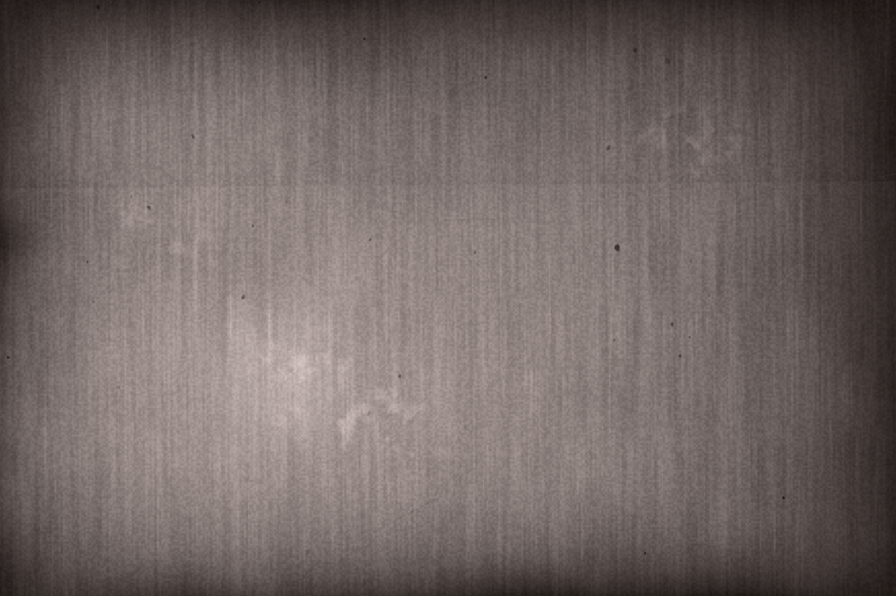
Give the GLSL for this texture, as a Shadertoy shader.

```glsl
// Worn brushed metal plate: vertical grain, dark edges, soft glows, specks and scratches.
#define BASE_TONE 0.14
#define PLATE_TONE 0.42
#define GLOW 0.10
#define BRUSH 0.13
#define GRAIN 0.085
#define MOTTLE 0.07
#define SEAM_HEIGHT 0.684
#define SEAM_DEPTH 0.025
#define SPECKS 34
#define SCRATCHES 14

float hash(vec2 p) {
    vec3 q = fract(vec3(p.xyx) * 0.1031);
    q += dot(q, q.yzx + 33.33);
    return fract((q.x + q.y) * q.z);
}

float noise(vec2 p) {
    vec2 i = floor(p), f = fract(p);
    f = f * f * (3.0 - 2.0 * f);
    return mix(mix(hash(i), hash(i + vec2(1, 0)), f.x),
               mix(hash(i + vec2(0, 1)), hash(i + vec2(1, 1)), f.x), f.y);
}

float fbm(vec2 p) {
    float sum = 0.0, amp = 0.5;
    for (int i = 0; i < 5; i++) {
        sum += amp * noise(p);
        p = p * 2.03 + 17.7;
        amp *= 0.5;
    }
    return sum;
}

float blob(vec2 p, vec2 centre, vec2 radius) {
    vec2 d = (p - centre) / radius;
    return exp(-dot(d, d));
}

float segment(vec2 p, vec2 a, vec2 b) {
    vec2 pa = p - a, ba = b - a;
    return length(pa - ba * clamp(dot(pa, ba) / dot(ba, ba), 0.0, 1.0));
}

// Large scale light: edge falloff, glows and the seam
float lighting(vec2 uv) {
    vec2 w = uv + 0.05 * (vec2(fbm(uv * 5.0), fbm(uv * 5.0 + 40.0)) - 0.5);
    vec2 low = 1.0 - exp(-max(w + 0.012, 0.0) / vec2(0.07, 0.085));
    vec2 high = 1.0 - exp(-max(1.012 - w, 0.0) / vec2(0.14, 0.15));
    float tone = BASE_TONE + PLATE_TONE * low.x * low.y * high.x * high.y;
    tone += GLOW * blob(w, vec2(0.25, 0.33), vec2(0.34, 0.30));
    tone += 0.7 * GLOW * blob(w, vec2(0.33, 0.37), vec2(0.07, 0.10));
    tone += 0.7 * GLOW * blob(w, vec2(0.16, 0.79), vec2(0.18, 0.14));
    tone -= 0.8 * GLOW * blob(w, vec2(0.0, 0.60), vec2(0.05, 0.08));
    float above = uv.y - SEAM_HEIGHT - 0.012 * uv.x;
    return tone - SEAM_DEPTH * smoothstep(-0.002, 0.002, above) * exp(-max(above, 0.0) / 0.06);
}

// Vertical brushing at several widths, with sparse bright hairlines
float brushing(vec2 p) {
    p.x += 0.003 * p.y;
    float s = 0.45 * noise(p * vec2(260.0, 9.0)) + 0.35 * noise(p * vec2(130.0, 5.0) + 31.0)
            + 0.20 * noise(p * vec2(48.0, 2.5) + 73.0) - 0.5;
    float hair = smoothstep(0.80, 0.97, noise(p * vec2(170.0, 11.0) + 211.0));
    return BRUSH * s + 0.035 * hair;
}

// Scuffed patches made of broken light flecks
float scuffs(vec2 p, vec2 uv) {
    float area = blob(uv, vec2(0.77, 0.76), vec2(0.07, 0.06))
               + blob(uv, vec2(0.42, 0.28), vec2(0.07, 0.08))
               + 0.7 * blob(uv, vec2(0.17, 0.60), vec2(0.06, 0.06))
               + 0.8 * blob(uv, vec2(0.33, 0.37), vec2(0.06, 0.08));
    return 0.11 * area * smoothstep(0.50, 0.75, fbm(p * 38.0));
}

float specks(vec2 p, float aspect, float px) {
    float mark = 0.0;
    for (int i = 0; i < SPECKS; i++) {
        float k = float(i) + 1.0;
        vec2 c = vec2(hash(vec2(k, 3.1)) * aspect, hash(vec2(k, 8.7)));
        float size = mix(0.0012, 0.0042, pow(hash(vec2(k, 5.3)), 3.0));
        vec2 d = (p - c) * vec2(1.0, 0.75);
        d.x += 0.5 * d.y * (hash(vec2(k, 9.9)) - 0.5);
        float dist = length(d) + 0.002 * (noise(p * 300.0) - 0.5);
        float strength = mix(0.05, 0.26, hash(vec2(k, 6.4)));
        mark -= strength * (1.0 - smoothstep(size - px, size + px, dist));
    }
    return mark;
}

float scratches(vec2 p, float aspect, float px) {
    float mark = 0.0;
    for (int i = 0; i < SCRATCHES; i++) {
        float k = float(i) + 50.0;
        vec2 a = vec2(hash(vec2(k, 1.7)) * aspect, hash(vec2(k, 4.2)));
        float angle = mix(-0.1, 0.8, hash(vec2(k, 7.5)));
        vec2 b = a + mix(0.03, 0.14, hash(vec2(k, 2.6))) * vec2(cos(angle), sin(angle));
        float line = 1.0 - smoothstep(0.0, 0.001 + px, segment(p, a, b));
        mark += line * mix(-0.07, 0.05, hash(vec2(k, 9.1))) * noise(p * 60.0);
    }
    return mark;
}

void mainImage(out vec4 fragColor, in vec2 fragCoord) {
    vec2 uv = fragCoord / iResolution.xy;
    vec2 p = fragCoord / iResolution.y;
    float aspect = iResolution.x / iResolution.y, px = 1.0 / iResolution.y;

    float light = lighting(uv);
    float texture_ = brushing(p) + GRAIN * (noise(p * 290.0 + 9.0) - 0.5)
                   + MOTTLE * (fbm(p * 9.0) - 0.48) + scuffs(p, uv);
    float tone = light + texture_ * mix(0.45, 1.0, smoothstep(0.12, 0.5, light));
    tone += specks(p, aspect, px) + scratches(p, aspect, px);

    // Warm grey: green and blue sit slightly under red
    vec3 metal = vec3(tone, 0.95 * tone - 0.02, 0.95 * tone - 0.03);
    fragColor = vec4(clamp(metal, 0.0, 1.0), 1.0);
}
```
